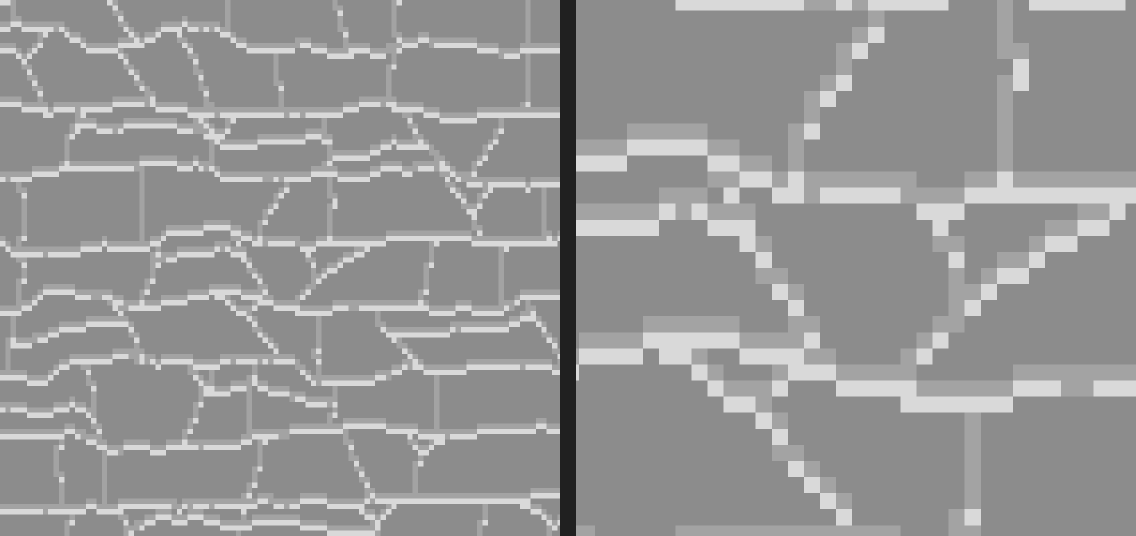
Left: the whole. Right: its middle third, enlarged.
Reproduce this texture procedurally as a Shadertoy shader.

```glsl
#define CELLS 100.0        // mosaic cells over the canvas height
#define COURSE 12.4        // mean course height, in cells
#define STONE 19.0         // mean stone width, in cells
#define COURSE_WAVE 0.4    // unevenness of the bed joints
#define SPLIT_SHARE 0.26   // stones cut by an extra bed joint
#define CHIP_SHARE 0.28    // upright joints topped by a small chip
#define TILT 0.6           // strongest lean of the upright joints
#define DROPOUT 0.06       // highlight cells left dull
#define FACE_GREY 0.55
#define JOINT_GREY 0.64
#define LIGHT_GREY 0.85

float hash(vec2 p) {
    p = fract(p * vec2(0.1031, 0.1137) + 0.37);
    p += dot(p, p.yx + 33.33);
    return fract((p.x + p.y) * p.x * 17.3);
}

// Flat runs joined by short slopes
float plateaus(float x, float seed) {
    float i = floor(x);
    float a = hash(vec2(i, seed)), b = hash(vec2(i + 1.0, seed));
    return mix(a, b, smoothstep(0.25, 0.75, x - i)) - 0.5;
}

// Height of the bed joint above a course, in courses
float bedJoint(float x, float row) {
    float ripple = sin(x * 0.41 + row * 2.3) * sin(x * 0.17 + row * 5.1);
    return row + 0.5 + COURSE_WAVE * plateaus(x / 15.0 + row * 0.37, row + 7.0)
         + 0.045 * ripple;
}

// Identity of the stone covering a cell: course, column, part
vec3 stoneAt(vec2 cell) {
    float v = cell.y / COURSE;
    float row = floor(v);
    row += step(bedJoint(cell.x, row), v);
    float top = bedJoint(cell.x, row);
    float bottom = bedJoint(cell.x, row - 1.0);
    float height = (v - bottom) / (top - bottom);

    // One upright joint at a random place in each unit
    float u = cell.x / STONE + hash(vec2(row, 91.0));
    float unit = floor(u);
    vec2 key = vec2(unit, row);
    float lean = 2.0 * hash(key + 13.0) - 1.0;
    float joint = 0.14 + 0.72 * hash(key + 29.0)
                + TILT * lean * lean * lean * (height - 0.5)
                + 0.022 * sin(height * 6.0 + unit * 2.0 + row);
    float side = u - unit - joint;
    float column = unit + step(0.0, side);

    // Extra bed joint inside some stones
    vec2 stone = vec2(column, row);
    float cut = 0.3 + 0.4 * hash(stone + 47.0)
              + 0.22 * plateaus(cell.x / 11.0, row + 60.0);
    float part = step(hash(stone + 53.0), SPLIT_SHARE) * step(cut, height);

    // Small wedge at the head of some upright joints
    float chipSize = 3.0 + 4.0 * hash(key + 71.0);
    float wedge = abs(side) * STONE + (top - v) * COURSE;
    if (hash(key + 83.0) < CHIP_SHARE && wedge < chipSize)
        return vec3(row, unit, 2.0);
    return vec3(row, column, part);
}

float shade(vec2 cell) {
    vec3 here = stoneAt(cell);
    bool upperEdge = here != stoneAt(cell + vec2(0.0, 1.0));
    bool lowerEdge = here != stoneAt(cell - vec2(0.0, 1.0));
    bool rightEdge = here != stoneAt(cell + vec2(1.0, 0.0));
    if (upperEdge && hash(cell + 101.0) > DROPOUT) return LIGHT_GREY;
    return upperEdge || lowerEdge || rightEdge ? JOINT_GREY : FACE_GREY;
}

void mainImage(out vec4 fragColor, in vec2 fragCoord) {
    // Four samples per pixel smooth the cell borders
    float grey = 0.0;
    for (int i = 0; i < 4; i++) {
        vec2 offset = vec2(i & 1, i >> 1) * 0.5 - 0.25;
        vec2 p = (fragCoord + offset) / iResolution.y * CELLS;
        grey += 0.25 * shade(floor(p) + 0.5);
    }
    fragColor = vec4(vec3(grey), 1.0);
}
```
